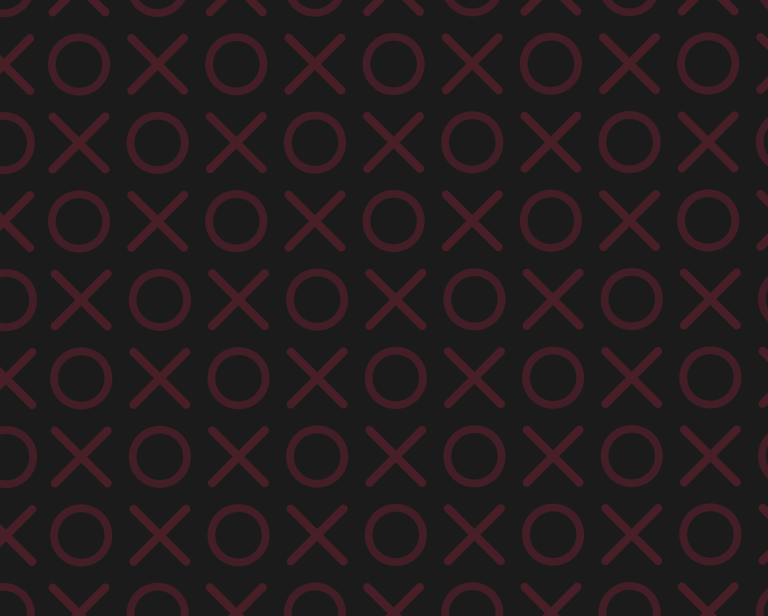
A Shadertoy shader for this pattern:

```glsl
// Checkerboard of round-capped crosses and rings in dull wine red on charcoal.
// The canvas is cut into square cells measured from the top left; each cell
// draws one distance-field symbol, with slight shifts between bands of rows.

const float COLUMNS = 9.765;      // cells across the canvas width
const float ROW_PITCH = 0.998;    // row spacing, in cells
const float FIRST_ROW = -0.178;   // centre of row 0 below the top edge
const float FIRST_COLUMN = 0.0045;
const float BAND_SHIFT = 0.028;   // sideways slip of the lower rows
const float EDGE_SHIFT = 0.043;   // slip of the leftmost column
const float TILT = 0.0016;        // rise of each row per cell

const vec3 GROUND = vec3(0.104, 0.104, 0.110);
const vec3 RING_RED = vec3(0.265, 0.118, 0.150);
const vec3 CROSS_RED = vec3(0.284, 0.118, 0.152);

// Ring outline of given radius and half stroke width
float ringDistance(vec2 p, float radius, float halfWidth) {
    return abs(length(p) - radius) - halfWidth;
}

// Diagonal cross with round caps centred at (+-reach, +-reach)
float crossDistance(vec2 p, float reach, float halfWidth) {
    p = abs(p);
    float along = clamp(0.5 * (p.x + p.y), 0.0, reach);
    return length(p - along) - halfWidth;
}

// One inside the shape, zero outside, blended over about a pixel
float coverage(float distance, float pixel) {
    return 1.0 - smoothstep(-0.75 * pixel, 0.75 * pixel, distance);
}

void mainImage(out vec4 fragColor, in vec2 fragCoord) {
    float pixel = COLUMNS / iResolution.x;
    vec2 p = vec2(fragCoord.x, iResolution.y - fragCoord.y) * pixel;

    // Row index and vertical offset from its centre
    float y = (p.y + TILT * (p.x - 1.0) - FIRST_ROW) / ROW_PITCH;
    float row = floor(y + 0.5);

    // Column index, after the slip of the lower band
    float inBand = step(3.5, row) * step(row, 7.5);
    float x = p.x - FIRST_COLUMN - BAND_SHIFT * inBand;
    float column = floor(x + 0.5);

    vec2 local = vec2(x - column, (y - row) * ROW_PITCH);
    local.x -= EDGE_SHIFT * (1.0 - step(0.5, column));

    // Alternate the two symbols
    bool isRing = mod(row + column, 2.0) < 0.5;
    float distance = isRing ? ringDistance(local, 0.345, 0.0495)
                            : crossDistance(local, 0.334, 0.053);
    vec3 ink = isRing ? RING_RED : CROSS_RED;

    fragColor = vec4(mix(GROUND, ink, coverage(distance, pixel)), 1.0);
}
```
